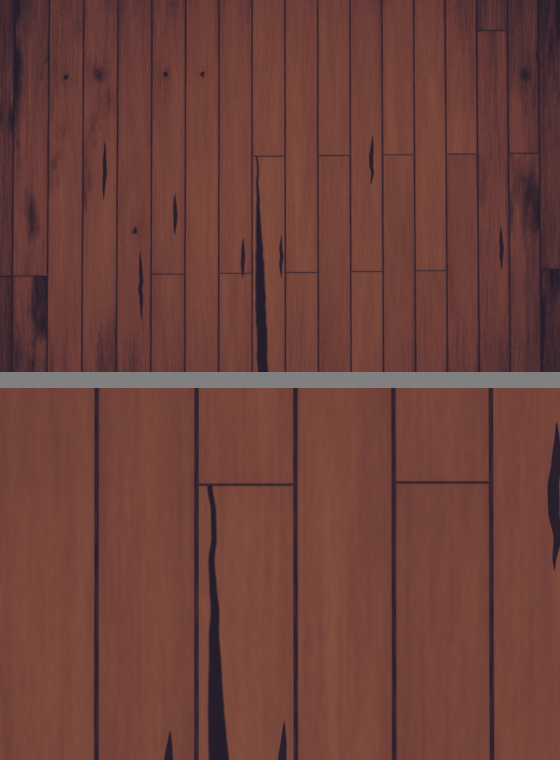
Top: the whole. Bottom: its middle third, enlarged.
A WebGL 2 fragment shader for this texture:

```glsl
#version 300 es
precision highp float;
// Weathered wooden boards in slightly fanned vertical rows with staggered butt joints.
// Each board seeds its own tone and stretched-noise grain; knots, cracks and stains
// are laid over it, then seams and a soft vignette finish the wood.

uniform vec2 u_resolution;
out vec4 fragColor;

const vec3 SHADOW = vec3(0.15, 0.115, 0.165);
const vec3 RUST = vec3(0.42, 0.238, 0.22);
const vec3 AMBER = vec3(0.52, 0.325, 0.25);
const vec3 GAP = vec3(0.16, 0.12, 0.17);
const vec3 CHAR = vec3(0.13, 0.105, 0.165);

const float FIRST_SEAM = 0.0234;   // widths are fractions of the canvas width
const float ROW_WIDTH = 0.0627;
const float ROW_SHRINK = 0.000246; // rows narrow towards the right
const float FAN = 0.0123;
const float SEAM_HALF = 0.0013;
const float JOINT_HALF = 0.0008;
const float ASPECT = 1.5;
const float GOLDEN = 0.618034;
const float BRIGHTNESS = 0.75;

float hash(vec2 p) {
    vec3 q = fract(p.xyx * vec3(0.1031, 0.1030, 0.0973));
    q += dot(q, q.yzx + 33.33);
    return fract((q.x + q.y) * q.z);
}

float noise(vec2 p) {
    vec2 i = floor(p), f = fract(p);
    f = f * f * (3.0 - 2.0 * f);
    return mix(mix(hash(i), hash(i + vec2(1, 0)), f.x),
               mix(hash(i + vec2(0, 1)), hash(i + vec2(1, 1)), f.x), f.y);
}

float fbm(vec2 p) {
    float sum = 0.0, gain = 0.5;
    for (int k = 0; k < 4; k++) {
        sum += gain * noise(p);
        p = p * 2.03 + 17.3;
        gain *= 0.5;
    }
    return sum / 0.9375;
}

// Height of the butt joint in a row; negative when the board is unbroken
float jointHeight(float row) {
    if (row == 14.0) return 0.918;
    bool odd = mod(row, 2.0) == 1.0;
    if (row == 2.0 || (odd && row > 0.0 && row < 6.0)) return -1.0;
    return odd && row > 0.0 ? 0.573 + 0.001 * row : 0.258 + 0.0012 * row;
}

float line(float d, float halfWidth, float blur) {
    return 1.0 - smoothstep(halfWidth - blur, halfWidth + blur, abs(d));
}

// Vertical split, pointed at both ends
float split(vec2 d, float halfLength, float halfWidth, float blur) {
    float taper = 1.0 - pow(min(abs(d.y) / halfLength, 1.0), 2.0);
    return line(d.x, halfWidth * taper, blur) * smoothstep(0.0, 0.15, taper);
}

void main() {
    vec2 uv = gl_FragCoord.xy / u_resolution;
    vec2 p = uv * vec2(1.0, 1.0 / ASPECT);
    float pixel = 1.0 / u_resolution.x;

    // Rows and boards
    float x = uv.x + FAN * (uv.x - 0.45) * (uv.y - 0.5);
    float root = sqrt(ROW_WIDTH * ROW_WIDTH - 4.0 * ROW_SHRINK * (x - FIRST_SEAM));
    float across = (ROW_WIDTH - root) / (2.0 * ROW_SHRINK);
    float row = floor(across), f = across - row;
    float joint = jointHeight(row);
    float seed = row * 2.0 + step(joint, uv.y) + 5.0;
    vec2 q = p + vec2(seed * 3.17, seed * 7.31);

    // Lighting and board tone
    vec2 c = (uv - vec2(0.53, 0.45)) * 2.0;
    float tone = BRIGHTNESS - 0.29 * c.x * c.x - 0.2 * c.y * c.y;
    tone += 0.15 * (hash(vec2(seed, 4.7)) - 0.5);
    tone -= 0.12 * step(13.5, row);

    // Grain: long figure, growth rings, fine fibres and pores
    float figure = fbm(q * vec2(55.0, 5.0));
    float rings = sin(40.0 * fbm(q * vec2(24.0, 2.2)) + q.x * 120.0);
    tone += 0.3 * (figure - 0.5) + 0.022 * rings;
    tone += 0.11 * (noise(q * vec2(420.0, 22.0)) - 0.5);
    tone += 0.09 * (noise(q * vec2(500.0, 160.0)) - 0.5);

    // Stains gather towards both sides
    float sides = smoothstep(0.2, 0.48, abs(uv.x - 0.54));
    tone -= 0.4 * sides * smoothstep(0.5, 0.78, fbm(q * vec2(26.0, 7.0)));

    // Knots and splits, scattered by row
    float golden = fract(row * GOLDEN);
    float wobble = noise(vec2(seed, uv.y * 45.0)) - 0.5;
    float dark = 0.0;
    if ((row > 0.0 && row < 6.0) || row == 15.0) {
        vec2 knot = vec2(0.35 + 0.25 * hash(vec2(row, 2.0)), 0.8 - 0.42 * smoothstep(0.6, 0.85, golden));
        float big = step(abs(golden - 0.25), 0.04);
        vec2 d = vec2((f - knot.x) * root, (uv.y - knot.y) / ASPECT * 0.8);
        float r = length(d) + 0.004 * (noise(p * 220.0) - 0.5);
        dark = (1.0 - smoothstep(0.002, mix(0.006, 0.015, big), r)) * mix(0.9, 0.6, big);
        tone -= 0.16 * exp(-r * mix(130.0, 50.0, big));
    }
    if (abs(row - 3.0) < 1.5 || mod(row, 4.0) == 2.0) {
        vec2 at = vec2(0.55 + 0.2 * hash(vec2(row, 8.0)), 0.66 - 0.5 * golden);
        vec2 d = vec2((f - at.x) * root + 0.003 * wobble, uv.y - at.y);
        dark = max(dark, 0.9 * split(d, 0.05 + 0.06 * hash(vec2(row, 9.0)), 0.0035, pixel));
    }
    if (row == 7.0 && uv.y < joint) { // one long open crack
        float axis = mix(0.469, 0.459, uv.y / joint) + 0.002 * wobble;
        float girth = 0.0015 + 0.0075 * (1.0 - smoothstep(0.16, 0.56, uv.y));
        dark = max(dark, 0.95 * line(uv.x - axis, girth, 1.5 * pixel));
        dark = max(dark, 0.9 * split(vec2(uv.x - 0.502 + 0.003 * wobble, uv.y - 0.31), 0.06, 0.003, pixel));
    }

    // Seams, joints and their soft shadows
    float seamDistance = min(f, 1.0 - f) * root;
    float jointDistance = (uv.y - joint) / ASPECT;
    tone -= 0.16 * exp(-seamDistance * 260.0) + 0.1 * exp(-abs(jointDistance) * 400.0);
    tone += 0.07 * line(f * root - 0.0035, 0.0008, pixel) * noise(vec2(row, uv.y * 30.0));
    float gap = line(seamDistance, SEAM_HALF, pixel) * (0.75 + 0.25 * noise(vec2(row, uv.y * 60.0)));
    gap = max(gap, 0.75 * line(jointDistance, JOINT_HALF, pixel));

    tone = clamp(tone, 0.0, 1.0);
    vec3 wood = mix(SHADOW, RUST, min(tone * 2.0, 1.0));
    wood = mix(wood, AMBER, max(tone * 2.0 - 1.0, 0.0));
    wood = mix(wood, CHAR, dark);
    fragColor = vec4(mix(wood, GAP, gap), 1.0);
}
```
